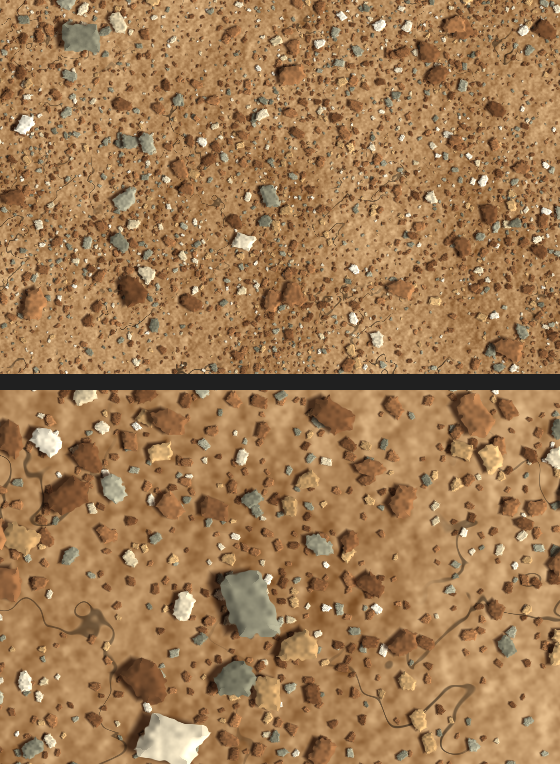
Top: the whole. Bottom: its middle third, enlarged.
Reproduce this texture procedurally as a WebGL 1 fragment shader.

```glsl
precision highp float;
// Sunlit dry earth strewn with angular stones, from grit up to a few cobbles.
// The soil is lit fractal noise with thin cracks; each stone is a random convex
// polygon in a jittered grid, with bevelled facets and a shadow to its left.

uniform vec2 u_resolution;

const vec2 LIGHT = vec2(0.96, -0.28);

vec3 hash3(vec2 p) {
  vec3 q = fract(p.xyx * vec3(0.1031, 0.1030, 0.0973));
  q += dot(q, q.yxz + 33.33);
  return fract((q.xxy + q.yzz) * q.zyx);
}

float noise(vec2 p) {
  vec2 i = floor(p), f = fract(p);
  f = f * f * (3.0 - 2.0 * f);
  return mix(mix(hash3(i).x, hash3(i + vec2(1, 0)).x, f.x),
             mix(hash3(i + vec2(0, 1)).x, hash3(i + vec2(1, 1)).x, f.x), f.y);
}

float fbm(vec2 p) {
  float sum = 0.0, amp = 0.5;
  for (int i = 0; i < 4; i++) {
    sum += amp * noise(p);
    p = mat2(1.6, 1.2, -1.2, 1.6) * p + 7.3;
    amp *= 0.5;
  }
  return sum;
}

// Where rubble gathers: patchy, 0 on bare soil and 1 in dense scatter.
float rubble(vec2 p) {
  return smoothstep(0.25, 0.7, 0.65 * noise(p * 2.6 + 4.0) + 0.35 * noise(p * 8.0));
}

// Convex polygon: xy is the normal of the nearest facet, z the distance.
vec3 polygon(vec2 q, float r, vec3 h) {
  vec3 nearest = vec3(0.0, 0.0, -1.0);
  float turn = h.x * 6.2832;
  vec2 axis = vec2(cos(turn), sin(turn));
  for (int i = 0; i < 6; i++) {
    float k = float(i);
    float jitter = fract(h.y * 17.0 + k * 0.618 + h.z * k * 5.0);
    float a = turn + (k + 0.7 * jitter) * 1.0472;
    vec2 n = vec2(cos(a), sin(a));
    float reach = r * mix(0.75, 1.0, jitter) * mix(0.65, 1.1, abs(dot(n, axis)));
    float d = dot(q, n) - reach;
    if (d > nearest.z) nearest = vec3(n, d);
  }
  return nearest;
}

vec3 stoneColour(float kind, float tone) {
  if (kind < 0.58) return mix(vec3(0.42, 0.27, 0.16), vec3(0.66, 0.46, 0.29), tone);
  if (kind < 0.76) return mix(vec3(0.45, 0.44, 0.36), vec3(0.66, 0.64, 0.54), tone);
  if (kind < 0.87) return mix(vec3(0.70, 0.55, 0.36), vec3(0.84, 0.68, 0.46), tone);
  return mix(vec3(0.82, 0.74, 0.58), vec3(0.95, 0.92, 0.84), tone);
}

// Lays one size class of stones, with their shadows, over the colour below.
void scatter(inout vec3 col, vec2 p, float cell, float chance, float seed) {
  float px = 0.8 / u_resolution.y;
  vec2 home = floor(p / cell);
  for (int j = -1; j <= 1; j++) {
    for (int i = -1; i <= 1; i++) {
      vec2 id = home + vec2(i, j);
      vec3 place = hash3(id + seed);
      vec3 form = hash3(id + seed + 51.7);
      vec3 look = hash3(id + seed + 117.3);
      vec2 centre = (id + 0.2 + 0.6 * place.xy) * cell;
      float r = cell * mix(0.2, 0.43, form.z * form.z);
      vec2 q = p - centre;
      if (dot(q, q) > 6.0 * r * r) continue;
      if (place.z > chance * mix(0.35, 1.2, rubble(centre))) continue;

      float shadowEdge = polygon(q + LIGHT * r * 0.38, r, form).z;
      float shadow = 1.0 - smoothstep(-0.12 * r - px, 0.1 * r + px, shadowEdge);
      col *= mix(vec3(1.0), vec3(0.38, 0.32, 0.29), shadow);

      vec2 rough = vec2(noise(q * 5.0 / r + id), noise(q * 5.0 / r - id)) - 0.5;
      vec3 facet = polygon(q + rough * r * 0.2, r, form);
      float bevel = 1.0 - smoothstep(0.1, 0.4, -facet.z / r);
      float shade = 1.0 + 0.3 * bevel * dot(facet.xy, LIGHT);
      shade += 0.3 * (fbm(q * 75.0 + id * 3.1) - 0.47) + 0.25 * rough.x;
      vec3 stone = stoneColour(look.x, look.y) * shade;
      col = mix(col, stone, 1.0 - smoothstep(-px, px, facet.z));
    }
  }
}

vec3 soil(vec2 p) {
  float patches = fbm(p * 4.0 + 2.0);
  float relief = fbm(p * 45.0) - fbm(p * 45.0 + LIGHT * 0.35);
  float grain = noise(p * 190.0) - 0.5;
  float tone = 0.5 + 1.1 * (patches - 0.47) + 1.7 * relief + 0.5 * grain;
  tone -= 0.2 * (rubble(p) - 0.5);
  vec3 col = mix(vec3(0.60, 0.43, 0.26), vec3(0.83, 0.67, 0.48), clamp(tone, -0.6, 1.3));

  // Hairline drying cracks, found only on the barer ground.
  float ridge = abs(fbm(p * 9.0 + 0.4 * noise(p * 40.0)) - 0.47);
  float bare = smoothstep(0.5, 0.7, noise(p * 6.0 + 9.0)) * (1.0 - 0.7 * rubble(p));
  return col * (1.0 - 0.55 * bare * (1.0 - smoothstep(0.003, 0.014, ridge)));
}

void main() {
  vec2 p = gl_FragCoord.xy / u_resolution.y;
  vec3 col = soil(p);
  scatter(col, p, 0.013, 0.55, 11.0);
  scatter(col, p, 0.024, 0.50, 23.0);
  scatter(col, p, 0.042, 0.48, 37.0);
  scatter(col, p, 0.075, 0.40, 59.0);
  scatter(col, p, 0.140, 0.20, 83.0);
  gl_FragColor = vec4(clamp(col, 0.0, 1.0), 1.0);
}
```
